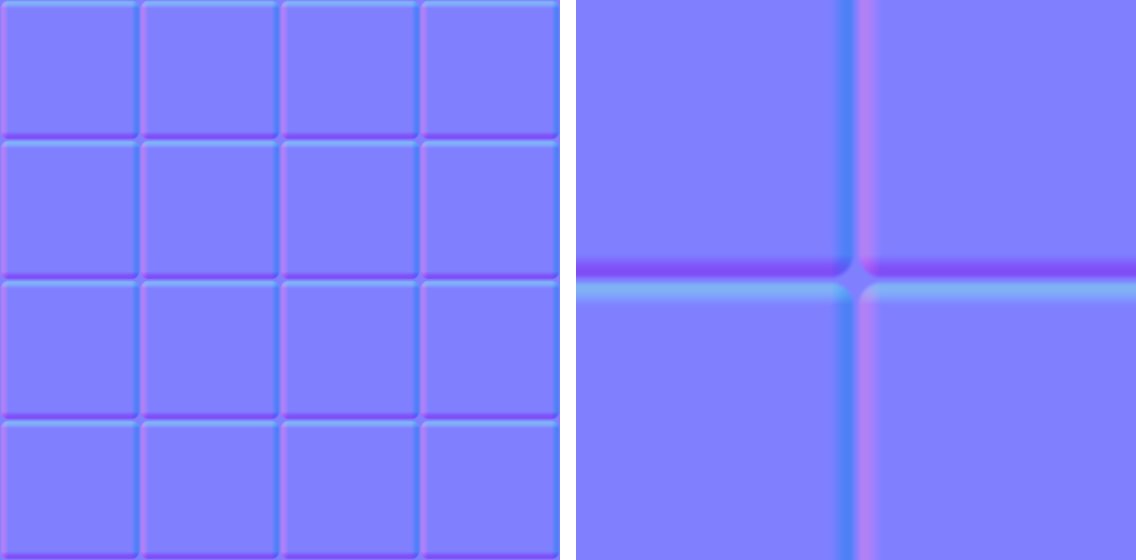
Left: the whole. Right: its middle third, enlarged.
A three.js fragment shader for this texture map:

```glsl
// Tangent-space normal map of a four by four grid of flat square tiles.
// Each tile is a rounded box; its distance field drives a soft bevel whose
// slope is turned into a normal and encoded as colour.
varying vec2 vUv;

const float TILES = 4.0;          // whole repeats, so all edges wrap
const float HALF_GAP = 0.002;     // the rest is in units of one tile
const float RISE_START = -0.003;
const float RISE_END = 0.013;     // bevel is steepest from here
const float FADE_START = 0.019;   // to here
const float BEVEL_WIDTH = 0.066;
const float CORNER_RADIUS = 0.058;
const float MAX_TILT = 0.39;

// Signed distance to a rounded square, negative inside
float roundedSquare(vec2 p, float halfSize, float radius) {
  vec2 q = abs(p) - (halfSize - radius);
  return length(max(q, 0.0)) + min(max(q.x, q.y), 0.0) - radius;
}

// Outward direction of the same distance field
vec2 outwardDirection(vec2 p, float halfSize, float radius) {
  vec2 q = abs(p) - (halfSize - radius);
  vec2 axis = q.x > q.y ? vec2(1.0, 0.0) : vec2(0.0, 1.0);
  vec2 corner = max(q, 0.0);
  vec2 direction = max(q.x, q.y) > 0.0 ? normalize(corner) : axis;
  return direction * sign(p);
}

// Steepness by depth: quick rise at the joint, slow fade to the flat face
float bevelSlope(float depth) {
  float rise = smoothstep(RISE_START, RISE_END, depth);
  float fade = 1.0 - smoothstep(FADE_START, BEVEL_WIDTH, depth);
  return rise * fade;
}

// Normal with red facing inward on x and green facing outward on y
vec3 tileNormal(vec2 p) {
  float halfSize = 0.5 - HALF_GAP;
  float depth = -roundedSquare(p, halfSize, CORNER_RADIUS);
  vec2 outward = outwardDirection(p, halfSize, CORNER_RADIUS);
  vec2 tilt = outward * vec2(-1.0, 1.0) * MAX_TILT * bevelSlope(depth);
  return vec3(tilt, sqrt(1.0 - dot(tilt, tilt)));
}

void main() {
  vec2 tilePoint = fract(vUv * TILES) - 0.5;
  vec3 normal = tileNormal(tilePoint);
  gl_FragColor = vec4(normal * 0.5 + 0.5, 1.0);
}
```
